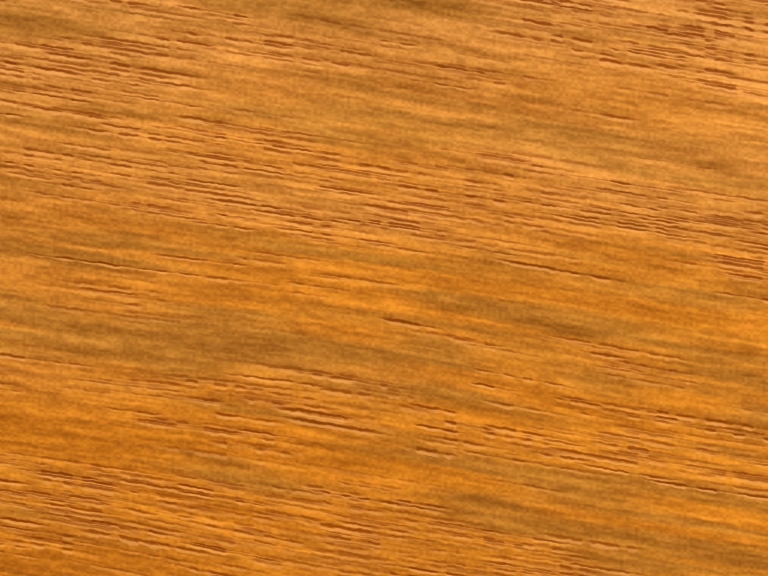
Give the GLSL for this texture, as a WebGL 2 fragment shader.

```glsl
#version 300 es
precision highp float;
// Oiled open-pored wood: slanting fibres with clustered dark pore grooves and lit rims.

uniform vec2 u_resolution;
out vec4 fragColor;

const vec3 TAN = vec3(0.83, 0.53, 0.225);
const vec3 ORANGE = vec3(0.81, 0.47, 0.11);
const vec3 BROWN = vec3(0.68, 0.43, 0.15);
const vec3 RIM = vec3(0.98, 0.67, 0.37);
const vec3 GROOVE = vec3(0.46, 0.17, 0.0);

const float SLOPE = 0.155;         // fall of the grain per unit of width
const float WAVINESS = 0.022;      // slow bending of the grain
const float RAGGEDNESS = 0.0034;   // small wobble of groove edges
const float ROW_HEIGHT = 0.018;    // spacing of grooves in one layer
const float GROOVE_WIDTH = 0.0033; // half width of a groove
const float FIBRE_CONTRAST = 1.0;
const int GROOVE_LAYERS = 5;

float hash(vec2 p) {
    vec3 q = fract(vec3(p.xyx) * 0.1031);
    q += dot(q, q.yzx + 33.33);
    return fract((q.x + q.y) * q.z);
}

float noise(vec2 p) {
    vec2 i = floor(p), f = fract(p);
    f = f * f * (3.0 - 2.0 * f);
    return mix(mix(hash(i), hash(i + vec2(1, 0)), f.x),
               mix(hash(i + vec2(0, 1)), hash(i + vec2(1, 1)), f.x), f.y);
}

// Signed noise in -1..1
float snoise(vec2 p) {
    return 2.0 * noise(p + 57.0) - 1.0;
}

// Chance of grooves: long bands of early wood
float poreBand(vec2 g) {
    float n = 0.65 * noise(g * vec2(1.7, 11.0) + 13.0)
            + 0.35 * noise(g * vec2(4.5, 26.0) + 41.0);
    return smoothstep(0.42, 0.62, n);
}

// One layer of grooves: x = shadow, y = lit rim beneath it
vec2 grooves(vec2 g, float layer, float px) {
    float cellLength = 0.15 + 0.06 * layer;
    float row = floor(g.y / ROW_HEIGHT + 0.37 * layer);
    float shift = hash(vec2(row, layer * 17.0 + 3.0));
    float along = g.x / cellLength + shift * 7.0;
    vec2 cell = vec2(floor(along), row);
    vec2 seed = cell + layer * 71.0 + 200.0;

    vec2 centre = vec2((cell.x + 0.5 - shift * 7.0) * cellLength,
                       (row + 0.5 - 0.37 * layer) * ROW_HEIGHT);
    float chance = 0.015 + 0.72 * poreBand(centre);
    float present = step(hash(seed), chance);
    float strength = present * mix(0.3, 1.0, hash(seed + 19.0));

    // Taper towards both ends, with broken stretches on the way
    float t = fract(along);
    float reach = mix(0.28, 0.49, hash(seed + 37.0));
    float taper = 1.0 - smoothstep(reach * 0.5, reach, abs(t - 0.5));
    taper *= 0.35 + 0.65 * smoothstep(0.2, 0.6, noise(vec2(g.x * 60.0, row + 9.0)));

    float tilt = (hash(seed + 53.0) - 0.5) * 0.003 * (t - 0.5);
    float d = g.y - centre.y - tilt - (hash(seed + 71.0) - 0.3) * 0.004;
    float w = GROOVE_WIDTH * mix(0.6, 1.2, hash(seed + 89.0)) * (0.5 + 0.5 * taper);
    float shadow = 1.0 - smoothstep(0.15 * w, w + 0.5 * px, abs(d));
    float rim = 1.0 - smoothstep(0.2 * w, 1.2 * w + 0.5 * px, abs(d + 1.75 * w));
    return vec2(shadow, rim) * strength * taper;
}

// Brightness of the fibres, from broad bundles to single threads and grit
float fibres(vec2 g, vec2 p) {
    return 0.035 * snoise(g * vec2(1.3, 9.0))
         + 0.055 * snoise(g * vec2(2.5, 36.0))
         + 0.085 * snoise(g * vec2(7.0, 90.0))
         + 0.105 * snoise(g * vec2(13.0, 165.0) + 31.0)
         + 0.075 * snoise(g * vec2(40.0, 230.0) + 77.0)
         + 0.075 * snoise(p * vec2(190.0, 230.0));
}

void main() {
    float px = 1.0 / u_resolution.y;
    vec2 p = gl_FragCoord.xy * px;

    // Grain space: x along the fibres, y across them
    vec2 g = vec2(p.x, p.y + SLOPE * p.x);
    g.y += WAVINESS * (noise(p * vec2(1.6, 2.6)) - 0.5);
    float wobble = 0.6 * noise(p * vec2(75.0, 110.0)) + 0.4 * noise(p * vec2(160.0, 200.0));
    vec2 ragged = g + vec2(0.0, RAGGEDNESS * (wobble - 0.5));

    // Ground colour: duller above, more orange below, with brown streaks
    float warmth = smoothstep(1.0, 0.1, p.y + 0.22 * snoise(g * vec2(1.8, 11.0)));
    vec3 colour = mix(TAN, ORANGE, warmth);
    float band = poreBand(g);
    float streak = 0.55 * noise(g * vec2(2.2, 17.0) + 80.0)
                 + 0.45 * noise(g * vec2(5.0, 60.0) + 24.0);
    streak = smoothstep(0.38, 0.72, streak);
    colour = mix(colour, BROWN, 0.7 * streak * (1.0 - 0.75 * band));

    // Fibres tint the ground; blue varies most, red least
    float light = FIBRE_CONTRAST * fibres(ragged, p) + 0.045 * band + 0.05 * (p.x - 0.66);
    colour *= 1.0 + light * vec3(0.85, 1.1, 1.7);

    // Grooves catch light along their lower edge
    vec2 relief = vec2(0.0);
    for (int i = 0; i < GROOVE_LAYERS; i++) {
        relief = max(relief, grooves(ragged, float(i), px));
    }
    colour = mix(colour, RIM, 0.72 * relief.y);
    colour = mix(colour, GROOVE, 0.72 * relief.x);

    fragColor = vec4(clamp(colour, 0.0, 1.0), 1.0);
}
```
